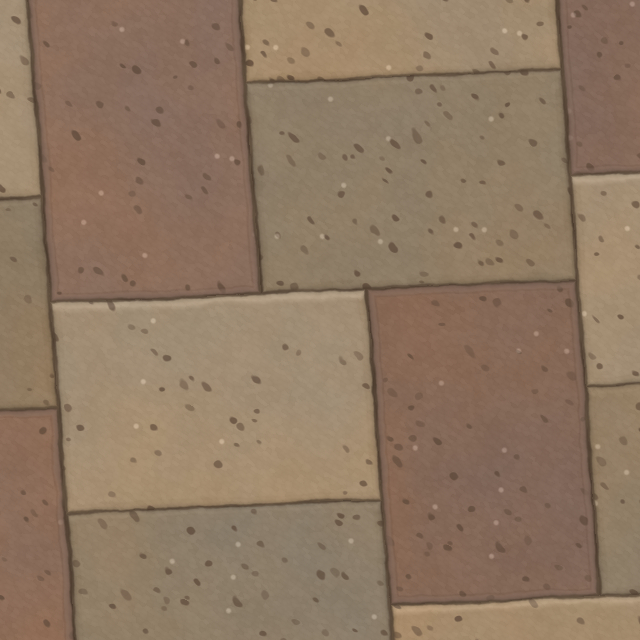
Write a WebGL 2 fragment shader that draws this texture.

```glsl
#version 300 es
precision highp float;
// Clay pavers, each 3 by 2 units, laid in a slightly skewed weave: groups of two stacked
// flat pavers and one upright red paver repeat on the lattice (5,-1), (3,3).
// Layered sines mottle the clay; cellular noise gives grain, pits and pale flecks.
uniform vec2 u_resolution;
out vec4 fragColor;

float hash(vec2 p) {
    vec3 q = fract(vec3(p.xyx) * 0.1031);
    q += dot(q, q.yzx + 33.33);
    return fract((q.x + q.y) * q.z);
}

// Cellular noise: distance to the nearest point, and that cell's random value
vec2 cells(vec2 p) {
    vec2 base = floor(p), best = vec2(9.0, 0.0);
    for (int j = -1; j <= 1; j++)
    for (int i = -1; i <= 1; i++) {
        vec2 c = base + vec2(i, j);
        vec2 point = c + 0.15 + 0.7 * vec2(hash(c), hash(c + 71.7));
        float d = length(p - point);
        if (d < best.x) best = vec2(d, hash(c + 19.3));
    }
    return best;
}

// Layered, rotated sines, roughly -1 to 1
float mottle(vec2 p) {
    float sum = 0.0, amp = 0.5;
    for (int i = 0; i < 5; i++) {
        p = mat2(0.8, -0.6, 0.6, 0.8) * p * 1.75 + 1.3;
        sum += amp * sin(p.x + 1.6 * sin(p.y));
        amp *= 0.62;
    }
    return sum;
}

void main() {
    vec2 p = gl_FragCoord.xy / u_resolution;
    float pixel = 6.08 / min(u_resolution.x, u_resolution.y);

    // Skewed paving plane, v running down the canvas
    mat2 axes = mat2(0.1646, -0.0070, 0.0121, 0.1645);
    vec2 uv = inverse(axes) * (vec2(p.x, 1.0 - p.y) - vec2(0.079, 0.473));
    vec2 warped = uv + 0.012 * vec2(mottle(uv.yx * 1.3), mottle(uv * 1.3 + 8.0));
    warped += 0.006 * vec2(mottle(uv * 9.0), mottle(uv * 9.0 + 4.0));

    // Find the paver under this point among nearby groups
    vec2 group = floor(vec2((uv.x - uv.y) / 6.0, (uv.x + 5.0 * uv.y) / 18.0));
    float depth = -9.0;
    vec2 local = vec2(0.0), edge = vec2(0.0), id = vec2(0.0);
    int kind = 0;
    for (int j = -1; j <= 1; j++)
    for (int i = -1; i <= 1; i++)
    for (int k = 0; k < 3; k++) {
        vec2 g = group + vec2(i, j);
        vec2 corner = g.x * vec2(5.0, -1.0) + g.y * vec2(3.0);
        corner += k == 2 ? vec2(3.0, 0.0) : vec2(0.0, 2.0 * float(k));
        vec2 size = k == 2 ? vec2(2.0, 3.0) : vec2(3.0, 2.0);
        vec2 l = warped - corner;
        vec2 e = min(l, size - l);
        float d = min(e.x - 0.005, e.y);
        if (d > depth) {
            depth = d; local = l; edge = e; kind = k;
            id = g + 40.0 + 13.0 * float(k);
        }
    }

    // Clay colour, with a warm tint that differs between pavers
    float tone = hash(id), warmth = hash(id + 5.7);
    vec2 clay = uv + 7.0 * vec2(tone, warmth);
    float cloud = mottle(clay * 0.7), patches = mottle(clay * 3.0 + 2.0);
    vec3 color = kind == 0 ? vec3(0.625, 0.54, 0.435)
               : kind == 1 ? vec3(0.56, 0.49, 0.40) : vec3(0.53, 0.415, 0.345);
    color += 0.025 * (tone - 0.5);
    color += vec3(0.012, -0.010, -0.030) * (1.3 * warmth - 0.6 + 0.7 * cloud);
    color += 0.012 * cloud + 0.008 * patches;

    // Fine grain drawn out along a diagonal
    vec2 slant = mat2(0.8, -0.6, 0.6, 0.8) * clay;
    vec2 grain = cells(slant * vec2(15.0, 26.0));
    color += 0.022 * (grain.y - 0.5) + 0.018 * (0.45 - grain.x);

    // Dark pits and rare pale flecks
    vec2 pit = cells(slant * vec2(5.5, 8.0) + 0.25 * patches);
    float pitSize = 0.07 + 0.14 * fract(pit.y * 37.0);
    float pitMask = step(0.82, pit.y) * (1.0 - smoothstep(pitSize, pitSize + 0.13, pit.x));
    color = mix(color, vec3(0.36, 0.28, 0.22), pitMask * (0.35 + 0.4 * fract(pit.y * 91.0)));
    vec2 fleck = cells(clay * 7.0 + 31.0);
    color += 0.13 * step(0.975, fleck.y) * (1.0 - smoothstep(0.08, 0.25, fleck.x));

    // Rounded rims: pale upper lips on the light pavers, dusky borders on the red
    float ragged = 0.02 * patches;
    float lip = 1.0 - smoothstep(0.05, 0.11, local.y + ragged);
    float rim = 1.0 - smoothstep(0.03, 0.10, depth + ragged);
    color += lip * (kind == 0 ? 0.075 : 0.015);
    if (kind == 2) color = mix(color, vec3(0.50, 0.405, 0.35), 0.65 * rim);
    else color -= 0.025 * rim * (1.0 - lip);
    float crease = 1.0 - smoothstep(0.0, 0.018, abs(depth - 0.075 + 0.5 * ragged));
    color -= 0.025 * crease * (kind == 2 ? 1.0 : 0.3);

    // Narrow uneven joints with a soft shadow
    float wear = mottle(uv * 2.2 + 6.0);
    float halfWidth = 0.014 + 0.005 * wear + 0.004 * patches;
    float soft = max(pixel, 0.012);
    float joint = 1.0 - smoothstep(halfWidth - soft, halfWidth + soft, depth);
    color *= 1.0 - 0.13 * (1.0 - smoothstep(0.0, 0.055, depth));
    vec3 soil = mix(vec3(0.27, 0.21, 0.16), vec3(0.38, 0.31, 0.24), 0.5 + 0.5 * patches);
    color = mix(color, soil, joint * (edge.x < edge.y ? 0.88 : 0.80));

    fragColor = vec4(clamp(color, 0.0, 1.0), 1.0);
}
```
